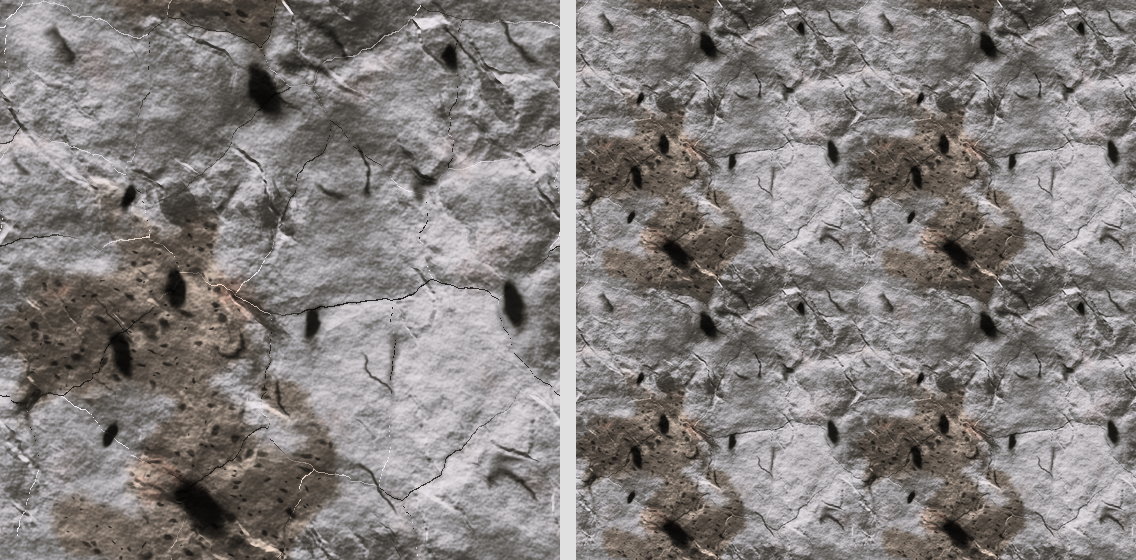
Left: one tile. Right: repeated 2 by 2.
Write a WebGL 1 fragment shader that draws this texture.

```glsl
precision highp float;
// Weathered rock wall: grey chipped stone, pale plaster and brown porous lava.
// Wrapped noise and cells form a faceted relief lit from above, then tinted
// by material and cut by cracks, pores and deep hollows.
uniform vec2 u_resolution;

#define STONES 4.0
#define CHIPS 7.0
#define RELIEF 0.0145
#define LIGHT_DIR vec2(-0.25, 0.97)
#define LIGHT_STEP 0.0022
#define PORES 40.0
#define HOLLOWS 4.0
#define BASE_TONE 0.54
#define TONE_RANGE 0.4
#define GRAIN 0.06
#define TAU 6.28318

vec2 wrap(vec2 cell, float period) {
  return cell - period * floor((cell + 0.5) / period);
}
vec2 hash2(vec2 p) {
  vec3 a = fract(p.xyx * vec3(0.1031, 0.1030, 0.0973));
  a += dot(a, a.yzx + 33.33);
  return fract((a.xx + a.yz) * a.zy);
}
float corner(vec2 cell, vec2 offset, float period) {
  return dot(hash2(wrap(cell, period) + period * 7.0) * 2.0 - 1.0, offset);
}
// Gradient noise that repeats once per unit, its lattice kept off the border
float noise(vec2 p, float period) {
  p = p * period + 0.5;
  vec2 i = floor(p), f = p - i, k = vec2(1.0, 0.0);
  vec2 u = f * f * f * (f * (f * 6.0 - 15.0) + 10.0);
  float low = mix(corner(i, f, period), corner(i + k, f - k, period), u.x);
  float high = mix(corner(i + k.yx, f - k.yx, period), corner(i + 1.0, f - 1.0, period), u.x);
  return 1.4 * mix(low, high, u.y);
}
float fbm(vec2 p, float period) {
  float sum = 0.0, gain = 0.5;
  for (int octave = 0; octave < 5; octave++) {
    sum += gain * noise(p, period);
    p += 0.173;
    period *= 2.0;
    gain *= 0.5;
  }
  return sum;
}
// Integer shear keeps the tiling and gives streaks that fall to the right
vec2 shear(vec2 p) {
  return vec2(2.0 * p.x + p.y, p.y);
}
// x: distance to the joint, y: random value, z: height of a tilted face
vec3 cells(vec2 p, float period) {
  p *= period;
  vec2 i = floor(p), f = p - i, pick = vec2(0.0), arm = pick;
  float nearest = 8.0, second = 8.0;
  for (int y = -1; y <= 1; y++)
    for (int x = -1; x <= 1; x++) {
      vec2 g = vec2(x, y), r = hash2(wrap(i + g, period) + 51.0);
      float d = length(g + r - f);
      if (d < nearest) { second = nearest; nearest = d; pick = r; arm = g + r - f; }
      else second = min(second, d);
    }
  pick = fract(pick * 7.0 + pick.yx);
  return vec3(second - nearest, pick.x, dot(arm, pick * 2.0 - 1.0));
}
// Scattered slanted ovals: 1 inside, 0 outside
float pits(vec2 p, float period, vec2 shape, float share, float softness) {
  p *= period;
  vec2 i = floor(p), f = p - i;
  float depth = 0.0;
  for (int y = -1; y <= 1; y++)
    for (int x = -1; x <= 1; x++) {
      vec2 g = vec2(x, y), cell = wrap(i + g, period);
      vec2 pick = hash2(cell + 83.0), v = f - g - hash2(cell + 17.0);
      v.x += v.y * (pick.y - 0.3);
      float size = 0.12 + 0.3 * pick.y * pick.y;
      float inside = 1.0 - smoothstep(size * (1.0 - softness), size, length(v / shape));
      depth = max(depth, inside * step(pick.x, share));
    }
  return depth;
}
float area(vec2 p, vec2 centre) {
  return dot(cos(TAU * (p - centre)), vec2(0.5));
}
vec2 bend(vec2 p) {
  return p + 0.06 * vec2(fbm(p, 7.0), fbm(p + 0.37, 7.0));
}
// Boulders, chipped faces and rough crags
float relief(vec2 p, float craggy) {
  vec2 q = bend(p);
  vec3 stone = cells(q, STONES), chip = cells(shear(q), CHIPS);
  float faces = (0.9 * chip.z + 0.1) * smoothstep(0.0, 0.25, chip.x);
  return 0.4 * smoothstep(0.0, 0.4, stone.x) + 0.5 * stone.z + craggy * faces
    + mix(0.6, 0.9, craggy) * fbm(p, 11.0);
}

void main() {
  vec2 p = gl_FragCoord.xy / u_resolution, rough = bend(p);
  vec3 stone = cells(rough, STONES);
  float broad = fbm(p, 3.0), patches = fbm(p + 0.61, 6.0);
  // Materials
  float lava = max(area(p, vec2(0.23, 0.42)), area(p, vec2(0.38, 0.12)));
  float porous = smoothstep(-0.1, 0.14, lava - 0.66 + 0.9 * patches + 0.3 * broad);
  float pale = smoothstep(-0.1, 0.8, area(p, vec2(0.8, 0.28)) + 0.8 * broad) * (1.0 - porous);
  float craggy = smoothstep(-0.3, 0.25, noise(p + 0.4, 5.0)) * (1.0 - 0.4 * porous) * (1.0 - 0.4 * pale);
  // Lit relief, stains and flecks, softly limited
  float slope = relief(p, craggy) - relief(p + LIGHT_STEP * LIGHT_DIR, craggy);
  float tone = 0.45 * broad + 0.17 * pale - 0.17 * porous + 0.12 * (stone.y - 0.5);
  tone += RELIEF * slope / LIGHT_STEP + GRAIN * (noise(p, 190.0) + noise(rough, 90.0));
  tone -= 0.17 * smoothstep(0.05, 0.35, fbm(p + 0.8, 5.0));
  tone -= 0.3 * craggy * smoothstep(0.2, 0.3, fbm(shear(rough) + 0.5, 8.0));
  tone += 0.14 * craggy * smoothstep(0.15, 0.28, fbm(p + 0.25, 20.0));
  tone = BASE_TONE + tone / sqrt(1.0 + tone * tone / (TONE_RANGE * TONE_RANGE));
  // Cracks and joints, calm at the border, then pores and hollows
  vec2 rim = smoothstep(0.0, 0.05, min(p, 1.0 - p));
  float fissure = 1.0 - smoothstep(0.0, 0.045, abs(noise(shear(rough), 4.0)));
  fissure *= smoothstep(0.15, 0.4, noise(p + 0.2, 8.0)) * rim.x * rim.y;
  float joint = (1.0 - smoothstep(0.0, 0.07, stone.x)) * smoothstep(-0.1, 0.3, patches) * rim.x * rim.y;
  float pore = pits(rough, PORES, vec2(1.2, 0.9), 0.6, 0.7);
  pore = max(pore, pits(rough, 16.0, vec2(1.0, 0.7), 0.35, 0.7)) * porous;
  float hollow = pits(rough, HOLLOWS, vec2(0.55, 0.95), 0.42, 0.45);
  float shade = pits(rough, HOLLOWS, vec2(1.0, 1.5), 0.42, 0.95);
  tone *= (1.0 - 0.65 * fissure) * (1.0 - 0.4 * joint) * (1.0 - 0.6 * pore);
  tone *= (1.0 - 0.78 * hollow) * (1.0 - 0.5 * shade);
  // Warm shadows, cool lights, brown lava and rust
  vec3 tint = mix(vec3(1.05, 1.0, 0.91), vec3(1.01, 0.99, 1.01), smoothstep(0.15, 0.62, tone));
  tint = mix(tint, vec3(1.12, 0.98, 0.86), 0.7 * porous);
  float rust = smoothstep(0.16, 0.36, fbm(p + 0.43, 7.0)) * (0.2 + 0.8 * porous);
  gl_FragColor = vec4(clamp(tone * mix(tint, vec3(1.25, 0.94, 0.82), 0.6 * rust), 0.0, 1.0), 1.0);
}
```
